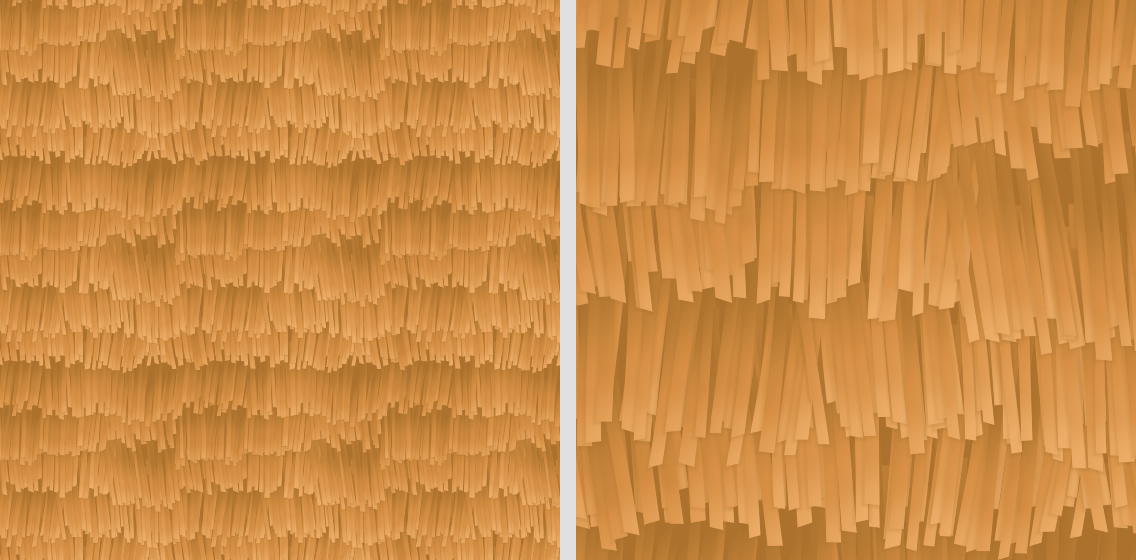
Left: the whole. Right: its middle third, enlarged.
Reproduce this texture procedurally as a Shadertoy shader.

```glsl
const float TAU = 6.2831853;
const float REPEATS = 2.733;
const float ROWS = 5.0;
const float STRANDS = 42.0;
const float TUFT_SIZE = 14.0;
const float STRAND_LENGTH = 0.36;

const vec3 SHADE = vec3(0.67, 0.445, 0.175);
const vec3 STRAW = vec3(0.84, 0.56, 0.265);
const vec3 SUNLIT = vec3(0.93, 0.68, 0.41);

float hash(vec3 p) {
    p = fract(p * vec3(0.1031, 0.1130, 0.0973) + 0.017);
    p += dot(p, p.yzx + 33.33);
    return fract((p.x + p.y) * p.z);
}

// Signed variation from -1 to 1
float vary(vec3 id, float channel) {
    return 2.0 * hash(id + channel * vec3(17.0, 31.0, 47.0)) - 1.0;
}

// Layered sines that repeat with the tile
float shadePatch(vec2 p) {
    float broad = cos(TAU * (p.x - 0.04)) + cos(TAU * (p.y - 0.92));
    float fine = sin(TAU * (2.0 * p.x + p.y)) + sin(TAU * (p.x - 3.0 * p.y) + 1.0);
    return 0.45 * broad + 0.22 * fine;
}

vec3 strawColor(float tone) {
    vec3 low = mix(SHADE, STRAW, clamp(tone * 2.0, 0.0, 1.0));
    return mix(low, SUNLIT, clamp(tone * 2.0 - 1.0, 0.0, 1.0));
}

// Bright at the tip, dark toward the covered root
float strandTone(float along, float across, float variation, float patchShade) {
    float tip = 0.30 * (1.0 - smoothstep(0.0, 0.24, along));
    float root = 0.42 * smoothstep(0.22, 0.72, along);
    return 0.52 + tip - root + 0.10 * variation + 0.05 * across - 0.17 * patchShade;
}

vec3 paintStrand(vec3 under, vec2 p, float row, float column, float layer, float pixel) {
    vec3 id = vec3(mod(column, STRANDS), mod(row, ROWS), layer);
    float shift = floor(STRANDS * hash(vec3(id.y, 3.0, 8.0)));
    float place = mod(id.x + shift, STRANDS) / TUFT_SIZE;
    vec3 tuft = vec3(floor(place), id.y, 5.0);
    float local = fract(place) - 0.5;

    // Each tuft shares a height and lean, while its strands fan out
    vec2 tip;
    tip.x = (column + 0.5 + 0.45 * vary(id, 1.0)) / STRANDS;
    tip.y = row / ROWS + 0.065 * vary(tuft, 1.0) + 0.035 * vary(id, 2.0);
    tip.y += 0.08 * local * local + 0.03 * local * vary(tuft, 3.0) - 0.02 * layer;
    float lean = 0.14 * vary(tuft, 2.0) + 0.07 * local + 0.05 * vary(id, 3.0);
    float bend = 0.16 * vary(id, 4.0);

    float height = p.y - tip.y;
    float center = tip.x + height * (lean + bend * height);
    float halfWidth = 0.0108 + 0.0025 * vary(id, 5.0);
    float offset = p.x - center;
    float cut = height + offset * 0.35 * vary(id, 6.0);
    float side = abs(offset) - halfWidth * (1.0 - 0.6 * max(height, 0.0));
    float edge = max(side, max(-cut, height - STRAND_LENGTH));

    // Soft contact shadow, then the strand itself
    float fade = 1.0 - smoothstep(0.5, 1.0, height / STRAND_LENGTH);
    float shadow = fade * (1.0 - smoothstep(0.0, 0.009, edge));
    float cover = 1.0 - smoothstep(-0.5 * pixel, 0.5 * pixel, edge);
    float along = clamp(height / STRAND_LENGTH, 0.0, 1.0);
    float across = clamp(offset / halfWidth, -1.0, 1.0);
    float tone = strandTone(along, across, vary(id, 7.0), shadePatch(tip));
    return mix(mix(under, SHADE, 0.22 * shadow), strawColor(tone), cover);
}

vec3 thatch(vec2 p, float pixel) {
    vec3 color = SHADE;
    float baseRow = floor(p.y * ROWS);
    float baseColumn = floor(p.x * STRANDS);
    // Upper rows overlap the roots of the rows below
    for (int r = -3; r <= 1; r++) {
        for (int layer = 0; layer < 2; layer++) {
            for (int c = -4; c <= 4; c++) {
                color = paintStrand(color, p, baseRow + float(r),
                                    baseColumn + float(c), float(layer), pixel);
            }
        }
    }
    return color;
}

void mainImage(out vec4 fragColor, in vec2 fragCoord) {
    vec2 canvas = fragCoord / iResolution.y;
    float pixel = 1.2 * REPEATS / iResolution.y;
    // Tiles start at the upper left corner
    vec2 tile = fract((canvas - vec2(0.0, 1.0)) * REPEATS);
    fragColor = vec4(thatch(tile, pixel), 1.0);
}
```
